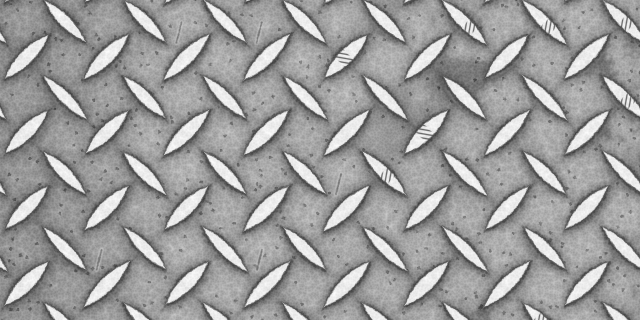
Reproduce this texture procedurally as a WebGL 2 fragment shader.

```glsl
#version 300 es
precision highp float;
// Worn steel tread plate: bright raised lozenges in alternating diagonals on mottled grey metal.

uniform vec2 u_resolution;
out vec4 outColor;

// Layout, in units of the canvas height
const vec2 CELL = vec2(0.25, 0.2365);
const vec2 RISING_CENTRE = vec2(0.083, 0.823);
const vec2 FALLING_CENTRE = vec2(0.203, 0.932);
const vec2 RISING_SIZE = vec2(0.093, 0.0205);   // half length, half width
const vec2 FALLING_SIZE = vec2(0.090, 0.0165);
const vec2 FLANK_GROWTH = vec2(0.011, 0.0125);
const float FLANK_SHIFT = 0.004;
const float HALO = 0.014;
const float EDGE_WOBBLE = 0.005;

// Tones
const float GROUND = 0.70;
const float GROUND_EDGE = 0.61;
const float FLANK_DARK = 0.31;
const float FLANK_LIGHT = 0.50;
const float CROWN = 0.94;
const float SCRATCH_DARK = 0.40;

// Wear
const float DAMAGE_LEVEL = 0.98;
const float DAMAGE_DRIFT = 0.09;   // more damage towards the right
const float GRAIN = 0.17;
const float STAIN = 0.20;

vec2 hash2(vec2 p) {
    vec3 q = fract(p.xyx * vec3(0.1031, 0.1030, 0.0973));
    q += dot(q, q.yzx + 33.33);
    return fract((q.xx + q.yz) * q.zy);
}

// Cellular noise: distance to the nearest point, and that point's random value
vec2 cellular(vec2 p) {
    vec2 base = floor(p);
    vec2 nearest = vec2(9.0, 0.0);
    for (int y = -1; y <= 1; y++)
    for (int x = -1; x <= 1; x++) {
        vec2 id = base + vec2(x, y);
        vec2 rnd = hash2(id + 71.0);
        float d = length(id + rnd - p);
        if (d < nearest.x) nearest = vec2(d, fract(rnd.x * 17.0 + rnd.y * 5.0));
    }
    return nearest;
}

float layeredSines(vec2 p) {
    float sum = 0.0, amp = 0.5;
    for (int i = 0; i < 4; i++) {
        sum += amp * sin(p.x + 1.7 * sin(p.y)) * sin(p.y + 1.3 * sin(p.x * 0.8));
        p = mat2(1.5, 1.2, -1.2, 1.5) * p + 2.3;
        amp *= 0.6;
    }
    return sum;
}

// Pointed lens lying along x
float lens(vec2 p, vec2 size) {
    float radius = dot(size, size) / (2.0 * size.y);
    return length(vec2(p.x, abs(p.y) + radius - size.y)) - radius;
}

float segment(vec2 p, vec2 a, vec2 b) {
    vec2 ab = b - a;
    return length(p - a - ab * clamp(dot(p - a, ab) / dot(ab, ab), 0.0, 1.0));
}

float cover(float d, float blur) {
    return 1.0 - smoothstep(-blur, blur, d);
}

// Adds one lattice of lozenges; slope is 1 for rising and -1 for falling
float addLozenges(float tone, vec2 p, vec2 centre, vec2 size, float slope, float rough, float px) {
    vec2 q = (p - centre) / CELL;
    vec2 id = floor(q + 0.5);
    vec2 rnd = hash2(id + 40.0 + 13.0 * slope);
    vec2 local = (q - id) * CELL + (rnd - 0.5) * 0.004;
    vec2 axis = normalize(vec2(1.0, slope));
    vec2 l = vec2(dot(local, axis), dot(local, vec2(-axis.y, axis.x)));
    size *= 1.0 + 0.10 * (rnd.yx - 0.5);

    // Shaded ground and sloping flank
    vec2 shifted = l + vec2(0.0, FLANK_SHIFT);
    float flank = lens(shifted, size + FLANK_GROWTH) + rough * EDGE_WOBBLE;
    float crown = lens(l, size) + rough * EDGE_WOBBLE;
    tone *= 1.0 - 0.30 * exp(-max(flank, 0.0) / HALO);
    float slant = mix(FLANK_DARK, FLANK_LIGHT, smoothstep(0.003, 0.016, crown));
    tone = mix(tone, slant + rough * 0.12, cover(flank, px + 0.003));

    // Worn crown, gouged on a few lozenges
    float damaged = step(DAMAGE_LEVEL - DAMAGE_DRIFT * p.x, rnd.x);
    float stripe = abs(fract((l.x + 0.7 * l.y) / 0.016) - 0.5) * 0.016 - 0.0025;
    float gouge = cover(stripe, px) * cover(abs(l.x - 0.05 * (rnd.y - 0.5)) - 0.018, px);
    float top = mix(CROWN + rough * 0.10, SCRATCH_DARK, gouge * damaged);
    tone = mix(tone, top, cover(crown, px));

    // Occasional upright scratch in the open ground
    float line = segment(local, vec2(-0.032, 0.045), vec2(-0.016, 0.108)) + rough * 0.003;
    float scratched = step(0.90, rnd.y) * step(0.0, slope);
    tone = mix(tone, SCRATCH_DARK, 0.7 * scratched * cover(line - 0.0022, px));
    return mix(tone, 0.80, 0.6 * scratched * cover(abs(line - 0.005) - 0.0015, px));
}

void main() {
    vec2 p = gl_FragCoord.xy / u_resolution.y;
    float px = 1.0 / u_resolution.y;

    // Mottled ground, dimmer at the left, stained at the right
    float fine = cellular(p * 130.0).x - 0.5;
    float coarse = cellular(p * 48.0 + 9.0).x - 0.5;
    float rough = 0.6 * fine + 0.6 * coarse;
    float tone = mix(GROUND_EDGE, GROUND, smoothstep(0.0, 0.6, p.x));
    tone += GRAIN * rough + 0.035 * layeredSines(p * 11.0);
    float stain = smoothstep(0.15, 0.6, layeredSines(p * 7.0 + 4.0) + 0.5 * coarse);
    tone -= STAIN * stain * smoothstep(0.9, 1.6, p.x);

    // Scattered pits
    vec2 pit = cellular(p * 26.0 + 3.0);
    tone -= 0.20 * step(0.6, pit.y) * (1.0 - smoothstep(0.06, 0.18, pit.x + 0.1 * fine));

    tone = addLozenges(tone, p, RISING_CENTRE, RISING_SIZE, 1.0, rough, px);
    tone = addLozenges(tone, p, FALLING_CENTRE, FALLING_SIZE, -1.0, rough, px);
    outColor = vec4(vec3(clamp(tone, 0.0, 1.0)), 1.0);
}
```
